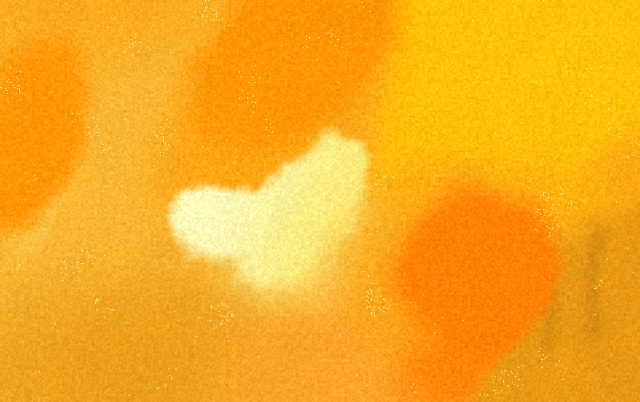
This background is drawn by a Shadertoy shader. Its source:

```glsl
// Warm watercolour wash: soft blots of orange, yellow and ochre around a pale
// opening. Elliptical masks on noise-warped coordinates are layered like paint,
// then paper grain and small bare specks are added on top.

#define WARP_AMOUNT 0.05
#define WARP_SCALE 6.0
#define FRAY_AMOUNT 0.03
#define FRAY_SCALE 22.0
#define GRAIN_AMOUNT 0.15
#define GRAIN_SCALE 150.0
#define SPECK_SCALE 260.0
#define SPECK_STRENGTH 0.75

const vec3 GOLD = vec3(0.975, 0.715, 0.20);
const vec3 AMBER = vec3(0.98, 0.645, 0.07);
const vec3 ORANGE = vec3(1.0, 0.585, 0.015);
const vec3 YELLOW = vec3(1.0, 0.765, 0.03);
const vec3 EMBER = vec3(1.0, 0.505, 0.015);
const vec3 OCHRE = vec3(0.91, 0.60, 0.08);
const vec3 PEACH = vec3(0.98, 0.64, 0.16);
const vec3 STRAW = vec3(0.98, 0.82, 0.36);
const vec3 LEMON = vec3(0.98, 0.925, 0.48);
const vec3 CREAM = vec3(0.985, 0.975, 0.72);

vec2 hash2(vec2 cell) {
    vec3 h = fract(cell.xyx * vec3(0.1031, 0.1030, 0.0973));
    h += dot(h, h.yzx + 33.33);
    return fract((h.xx + h.yz) * h.zy);
}

float gradientNoise(vec2 p) {
    vec2 i = floor(p), f = fract(p), e = vec2(1.0, 0.0);
    vec2 u = f * f * f * (f * (f * 6.0 - 15.0) + 10.0);
    float a = dot(hash2(i) * 2.0 - 1.0, f);
    float b = dot(hash2(i + e) * 2.0 - 1.0, f - e);
    float c = dot(hash2(i + e.yx) * 2.0 - 1.0, f - e.yx);
    float d = dot(hash2(i + 1.0) * 2.0 - 1.0, f - 1.0);
    return mix(mix(a, b, u.x), mix(c, d, u.x), u.y);
}

float fbm(vec2 p) {
    float sum = 0.0, amp = 0.6;
    for (int k = 0; k < 4; k++) {
        sum += amp * gradientNoise(p);
        p = mat2(1.6, 1.2, -1.2, 1.6) * p + 7.3;
        amp *= 0.5;
    }
    return sum;
}

vec2 warp(vec2 p) { return vec2(fbm(p), fbm(p + 41.7)); }

// Soft ellipse; radii.x lies along the tilt direction.
float blot(vec2 p, vec2 centre, vec2 radii, float tilt, float soft) {
    vec2 axis = vec2(cos(tilt), sin(tilt)), d = p - centre;
    vec2 q = vec2(dot(d, axis), dot(d, vec2(-axis.y, axis.x))) / radii;
    return 1.0 - smoothstep(1.0 - soft, 1.0 + soft, length(q));
}

float segment(vec2 p, vec2 a, vec2 b) {
    vec2 d = b - a;
    return length(p - a - d * clamp(dot(p - a, d) / dot(d, d), 0.0, 1.0));
}

// Vertical run of darker pigment between two heights.
float streak(vec2 p, float x, float low, float high) {
    float body = exp(-pow((p.x - x) / 0.022, 2.0));
    return body * smoothstep(low, low + 0.1, p.y) * (1.0 - smoothstep(high - 0.1, high, p.y));
}

vec3 paint(vec2 p) {
    // Gold ground, deeper along the bottom
    vec3 col = mix(GOLD, AMBER, 0.7 * blot(p, vec2(0.22, 1.02), vec2(0.40, 0.16), 0.0, 0.8));
    col = mix(col, OCHRE, 0.8 * blot(p, vec2(0.33, 0.08), vec2(0.45, 0.23), 0.15, 0.75));
    col = mix(col, STRAW, 0.7 * blot(p, vec2(0.09, 0.47), vec2(0.10, 0.04), 1.1, 0.8));
    // Yellow sheet at upper right, turning amber near its foot
    float sheet = smoothstep(-0.05, 0.06, p.x - 0.86 - 0.09 * p.y);
    vec3 sheetColor = mix(mix(AMBER, YELLOW, 0.4), YELLOW, smoothstep(0.45, 0.75, p.y));
    col = mix(col, sheetColor, sheet * smoothstep(0.25, 0.48, p.y));
    col = mix(col, AMBER, 0.75 * blot(p, vec2(1.60, 0.58), vec2(0.16, 0.09), 0.7, 0.6));
    // Orange blots and the amber bleeding from them
    col = mix(col, AMBER, 0.95 * blot(p, vec2(0.68, 0.69), vec2(0.33, 0.20), 0.65, 0.35));
    col = mix(col, ORANGE, blot(p, vec2(0.735, 0.875), vec2(0.30, 0.19), 0.7, 0.22));
    col = mix(col, ORANGE, blot(p, vec2(0.06, 0.66), vec2(0.26, 0.135), 1.2, 0.24));
    // Peach wash below, straw haze under the opening
    col = mix(col, PEACH, 0.95 * blot(p, vec2(0.95, 0.13), vec2(0.38, 0.23), 0.2, 0.5));
    col = mix(col, STRAW, 0.8 * blot(p, vec2(0.79, 0.37), vec2(0.22, 0.12), 0.3, 0.55));
    // Pale opening: a left lobe, a rising arm and a lower lobe
    float gap = segment(p, vec2(0.52, 0.445), vec2(0.68, 0.43)) - 0.09;
    gap = min(gap, segment(p, vec2(0.66, 0.45), vec2(0.835, 0.585)) - 0.07);
    gap = min(gap, segment(p, vec2(0.82, 0.46), vec2(0.85, 0.59)) - 0.055);
    gap = min(gap, segment(p, vec2(0.66, 0.34), vec2(0.82, 0.45)) - 0.07);
    vec3 gapColor = mix(CREAM, LEMON, smoothstep(0.50, 0.85, p.x - 0.4 * (p.y - 0.45)));
    float softness = mix(0.022, 0.05, smoothstep(0.5, 0.3, p.y + 0.3 * (0.7 - p.x)));
    col = mix(col, gapColor, 1.0 - smoothstep(-softness, softness, gap));
    // Ember blot with a trailing foot
    col = mix(col, AMBER, 0.8 * blot(p, vec2(1.14, 0.33), vec2(0.28, 0.24), 0.0, 0.35));
    col = mix(col, EMBER, 0.85 * blot(p, vec2(1.20, 0.12), vec2(0.22, 0.12), 0.5, 0.5));
    col = mix(col, EMBER, blot(p, vec2(1.19, 0.32), vec2(0.21, 0.20), 0.0, 0.24));
    // Ochre corner with darker runs
    float side = p.x - 1.18 - 0.20 * smoothstep(0.0, 0.3, p.y);
    float crest = 0.43 + 0.6 * max(p.x - 1.42, 0.0) - p.y;
    float corner = smoothstep(-0.02, 0.025, side) * smoothstep(-0.03, 0.06, crest);
    float runs = streak(p, 1.36, 0.08, 0.40) + streak(p, 1.47, 0.10, 0.50);
    return mix(col, OCHRE * (1.0 - 0.08 * runs), corner);
}

void mainImage(out vec4 fragColor, in vec2 fragCoord) {
    vec2 p = fragCoord / iResolution.y;
    p.x *= 1.587 * iResolution.y / iResolution.x;
    vec3 col = paint(p + WARP_AMOUNT * warp(p * WARP_SCALE) + FRAY_AMOUNT * warp(p * FRAY_SCALE));
    // Pigment mottling and paper grain
    col *= 1.0 + 0.05 * fbm(p * 9.0 + 13.0);
    float grain = gradientNoise(p * GRAIN_SCALE) + 0.5 * gradientNoise(p * GRAIN_SCALE * 0.43);
    col += GRAIN_AMOUNT * grain * vec3(0.4, 0.75, 0.9);
    // Bare paper specks gathered in loose clusters
    vec2 cell = floor(p * SPECK_SCALE), offset = fract(p * SPECK_SCALE) - 0.5;
    float chance = 0.15 * smoothstep(0.14, 0.4, fbm(p * 7.0 + 5.0));
    float speck = step(hash2(cell + 3.0).x, chance) * (1.0 - smoothstep(0.2, 0.7, length(offset)));
    fragColor = vec4(clamp(mix(col, CREAM, SPECK_STRENGTH * speck), 0.0, 1.0), 1.0);
}
```
